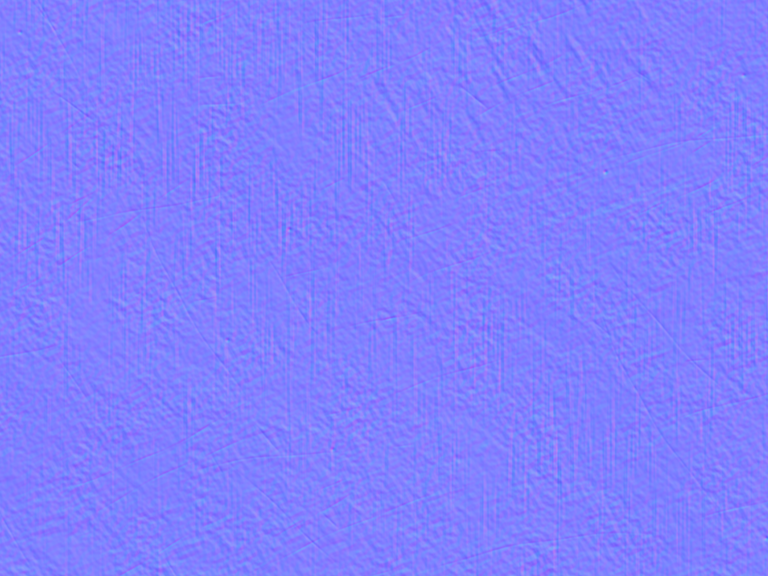
Write a WebGL 2 fragment shader that draws this texture map.

```glsl
#version 300 es
precision highp float;
// Tangent-space normal map of a worn, brushed and scratched painted surface.

uniform vec2 u_resolution;
out vec4 fragColor;

const vec2  FLAT_LEVEL = vec2(0.505, 0.502); // red and green of an unsloped surface
const float GRAIN_FINE = 0.080;       // slope strengths
const float GRAIN_MEDIUM = 0.050;
const float GRAIN_COARSE = 0.018;
const float UNDULATION = 0.012;
const float VERTICAL_STRENGTH = 0.21;
const float BRUSH_STRENGTH = 0.12;
const float CROSS_STRENGTH = 0.065;
const float GOUGE_STRENGTH = 0.20;
const float SCRATCH_STRENGTH = 0.34;
const float SCRATCH_WIDTH = 0.0025;   // in canvas heights
const int   SCRATCH_COUNT = 76;
const float PIT_STRENGTH = 0.8;
const float PIT_RADIUS = 0.0036;
const float PIT_CELLS = 11.0;
const float PIT_CHANCE = 0.035;
const float TAU = 6.2831853;

// Integer hash of a lattice cell, two values in 0..1
vec2 hash2(vec2 cell) {
    uvec2 v = uvec2(ivec2(cell)) * 1664525u + 1013904223u;
    v.x += v.y * 1664525u;
    v.y += v.x * 1664525u;
    v ^= v >> 16u;
    v.x += v.y * 1664525u;
    v.y += v.x * 1664525u;
    v ^= v >> 16u;
    return vec2(v >> 8u) / 16777216.0;
}

vec2 latticeGradient(vec2 cell) {
    float a = TAU * hash2(cell).x;
    return vec2(cos(a), sin(a));
}

// Gradient noise: x is the value, yz its analytic derivative
vec3 gradientNoise(vec2 p) {
    vec2 i = floor(p), f = p - i;
    vec2 u = f * f * f * (f * (f * 6.0 - 15.0) + 10.0);
    vec2 du = 30.0 * f * f * (f * (f - 2.0) + 1.0);
    vec2 ga = latticeGradient(i), gb = latticeGradient(i + vec2(1, 0));
    vec2 gc = latticeGradient(i + vec2(0, 1)), gd = latticeGradient(i + vec2(1, 1));
    float a = dot(ga, f), b = dot(gb, f - vec2(1, 0));
    float c = dot(gc, f - vec2(0, 1)), d = dot(gd, f - vec2(1, 1));
    float k = a - b - c + d;
    float value = a + u.x * (b - a) + u.y * (c - a) + u.x * u.y * k;
    vec2 slope = mix(mix(ga, gb, u.x), mix(gc, gd, u.x), u.y)
               + du * (u.yx * k + vec2(b, c) - a);
    return vec3(value, slope);
}

// Maps canvas axes to (along, across) a direction; v * turn(a) maps back
mat2 turn(float angle) {
    float c = cos(angle), s = sin(angle);
    return mat2(c, -s, s, c);
}

float patchMask(vec2 p, vec2 centre, vec2 radii) {
    vec2 q = (p - centre) / radii;
    return exp(-dot(q, q));
}

// Even grain; each size has its own lattice angle
vec2 grain(vec2 p, float cells) {
    mat2 axes = turn(cells);
    return gradientNoise(axes * p * cells + cells).yz * axes;
}

// Broken parallel lines; frequency is (along, across)
vec2 streaks(vec2 p, float angle, vec2 frequency) {
    mat2 axes = turn(angle);
    vec2 q = axes * p * frequency;
    float gate = smoothstep(-0.2, 0.35, gradientNoise(q * vec2(0.6, 0.35) + 31.0).x);
    return gate * gradientNoise(q).yz * frequency / frequency.y * axes;
}

// Long, slightly bent grooves: most rise gently, some fall to the right
vec2 scratches(vec2 p) {
    vec2 sum = vec2(0.0);
    for (int i = 0; i < SCRATCH_COUNT; i++) {
        vec2 place = hash2(vec2(i, 7)), shape = hash2(vec2(i, 19)), trait = hash2(vec2(i, 43));
        float angle = shape.x < 0.72 ? mix(0.08, 0.62, trait.x) : mix(2.1, 2.65, trait.x);
        float halfLength = mix(0.025, 0.28, shape.y * shape.y * shape.y);
        mat2 axes = turn(angle);
        vec2 q = axes * (p - place * vec2(1.34, 1.0));
        q.y += (trait.y - 0.5) * q.x * q.x + 0.0015 * sin(q.x * 38.0);
        float taper = 1.0 - smoothstep(0.3, 1.0, abs(q.x) / halfLength);
        float wear = 0.7 + 0.6 * sin(q.x * 60.0 + float(i)) * trait.x;
        float d = q.y / SCRATCH_WIDTH;
        sum += vec2(0.0, d * exp(-d * d) * taper * wear) * axes;
    }
    return sum;
}

// Rare small dents, one at most per cell
vec2 pits(vec2 p) {
    vec2 cell = floor(p * PIT_CELLS);
    vec2 offset = 0.2 + 0.6 * hash2(cell + 101.0);
    vec2 q = (p - (cell + offset) / PIT_CELLS) / PIT_RADIUS;
    return step(hash2(cell + 57.0).x, PIT_CHANCE) * q * exp(-dot(q, q));
}

void main() {
    vec2 p = gl_FragCoord.xy / u_resolution.y;
    // Where each kind of wear dominates
    float vertical = 0.25 + 0.75 * patchMask(p, vec2(0.38, 0.72), vec2(0.48, 0.42))
        + 0.7 * patchMask(p, vec2(0.98, 0.18), vec2(0.28, 0.28))
        + 0.6 * patchMask(p, vec2(1.28, 0.65), vec2(0.10, 0.35));
    float brushed = 0.35 + 0.65 * patchMask(p, vec2(0.45, 0.06), vec2(0.6, 0.16))
        + 0.6 * patchMask(p, vec2(1.15, 0.6), vec2(0.3, 0.25));
    float gouged = patchMask(p, vec2(0.88, 0.94), vec2(0.32, 0.22));
    float roughness = 0.92 + 0.9 * gradientNoise(p * 9.0 + 9.0).x;
    // Sum of the surface slopes
    vec2 slope = roughness * (GRAIN_FINE * grain(p, 112.0) + GRAIN_MEDIUM * grain(p, 57.0));
    slope += GRAIN_COARSE * grain(p, 20.0) + UNDULATION * grain(p, 2.5);
    slope += VERTICAL_STRENGTH * vertical * streaks(p, 0.25 * TAU, vec2(10.0, 140.0));
    slope += BRUSH_STRENGTH * brushed * streaks(p, 0.32, vec2(19.0, 88.0));
    slope += CROSS_STRENGTH * streaks(p, 2.45, vec2(20.0, 92.0));
    slope += GOUGE_STRENGTH * gouged * streaks(p, 2.1, vec2(13.0, 76.0));
    slope += SCRATCH_STRENGTH * scratches(p) + PIT_STRENGTH * pits(p);
    // Encode the unit normal as colour
    vec3 normal = normalize(vec3(-slope, 1.0));
    fragColor = vec4(vec3(FLAT_LEVEL, 0.5) + 0.5 * normal, 1.0);
}
```
